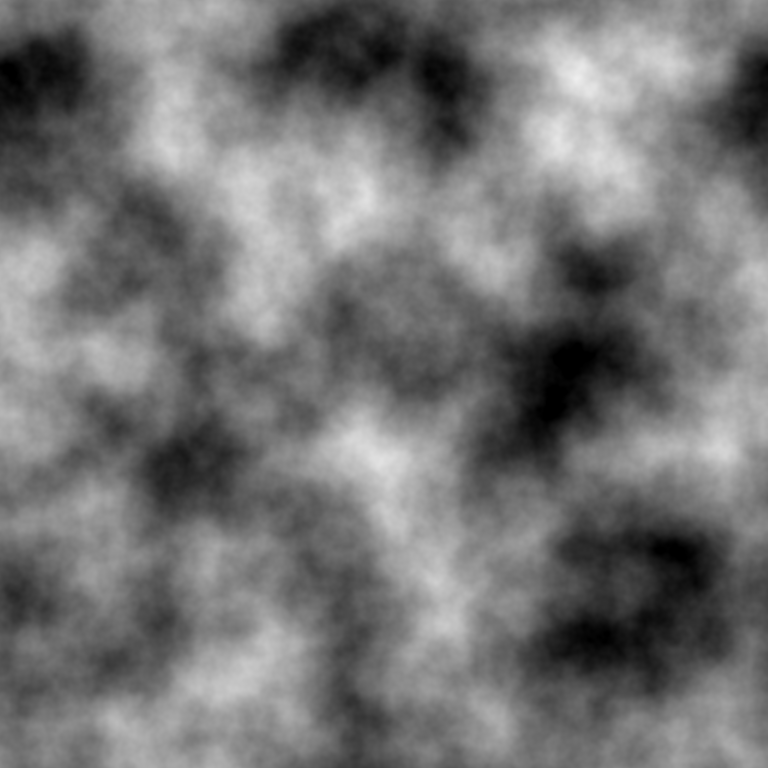
A WebGL 2 fragment shader for this texture:

```glsl
#version 300 es
precision highp float;
precision highp int;
// Soft grey clouds: a fractal sum of gradient noise, dark and light billows.
// Every octave wraps its lattice after a whole number of cells, so the
// result repeats without a seam in both directions.

uniform vec2 u_resolution;
out vec4 fragColor;

const int   OCTAVES    = 6;
const float BASE_CELLS = 4.0;    // lattice cells across the tile, first octave
const float GAIN       = 0.5;    // amplitude ratio between octaves
const float MEAN_GREY  = 0.455;
const float CONTRAST   = 0.70;
const uint  SEED       = 17u;
const vec2  OCTAVE_SHIFT = vec2(0.37, 0.61); // keeps lattice zeros apart
const float TAU = 6.2831853;

// Integer mixing hash, returns 0..1
float hash(uvec2 cell, uint seed) {
    uint h = cell.x * 0x9E3779B1u ^ cell.y * 0x85EBCA77u ^ seed * 0xC2B2AE3Du;
    h = (h ^ (h >> 15)) * 0x2C1B3C6Du;
    h = (h ^ (h >> 12)) * 0x297A2D39u;
    h ^= h >> 15;
    return float(h >> 8) / 16777216.0;
}

// Contribution of one lattice corner: its unit gradient dotted with the offset
float cornerSlope(vec2 cell, vec2 offset, float period, uint seed) {
    float angle = TAU * hash(uvec2(mod(cell, period)), seed);
    return dot(vec2(cos(angle), sin(angle)), offset);
}

// Gradient noise that wraps after 'period' cells
float gradientNoise(vec2 p, float period, uint seed) {
    vec2 cell = floor(p);
    vec2 f = p - cell;
    vec2 blend = f * f * f * (f * (f * 6.0 - 15.0) + 10.0);
    vec2 e = vec2(1.0, 0.0);
    float a = cornerSlope(cell, f, period, seed);
    float b = cornerSlope(cell + e.xy, f - e.xy, period, seed);
    float c = cornerSlope(cell + e.yx, f - e.yx, period, seed);
    float d = cornerSlope(cell + e.xx, f - e.xx, period, seed);
    return mix(mix(a, b, blend.x), mix(c, d, blend.x), blend.y);
}

// Octaves double in frequency, so each period stays whole
float clouds(vec2 uv) {
    float sum = 0.0;
    float amplitude = 1.0;
    float period = BASE_CELLS;
    for (int i = 0; i < OCTAVES; i++) {
        vec2 shift = OCTAVE_SHIFT * float(i + 1);
        sum += amplitude * gradientNoise(uv * period + shift, period, SEED + uint(i));
        amplitude *= GAIN;
        period *= 2.0;
    }
    return sum;
}

void main() {
    vec2 uv = gl_FragCoord.xy / u_resolution;
    float grey = clamp(MEAN_GREY + CONTRAST * clouds(uv), 0.0, 1.0);
    fragColor = vec4(vec3(grey), 1.0);
}
```
